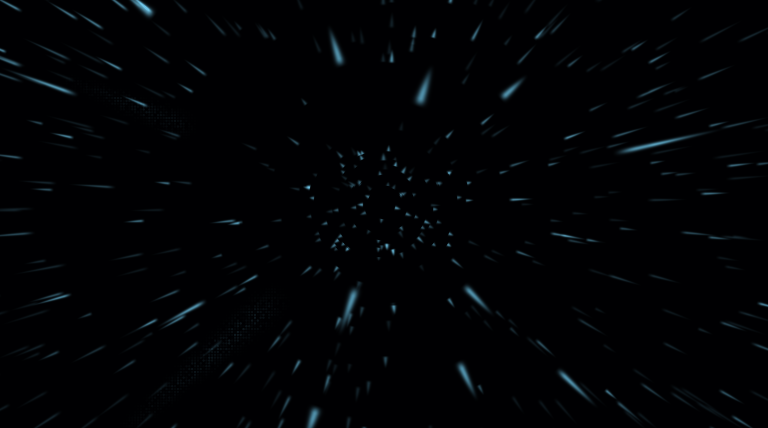
Write a Shadertoy shader that draws this background.

```glsl
// Flight through a star field: pale blue streaks fly out from a vanishing point.
// Each streak is a soft tapered radial dash; hashed loops scatter the field and
// the core, a short list sets the large streaks, and grain makes faint dust.

const vec2 VANISHING_POINT = vec2(0.501, 0.521);
const vec3 SPACE_COLOR = vec3(0.0, 0.0, 0.006);
const vec3 STREAK_COLOR = vec3(0.43, 0.77, 0.90);
const int FIELD_COUNT = 330;
const int CORE_COUNT = 75;
const int LARGE_COUNT = 12;

// Inner end (x, y), length and half width, in canvas heights.
const vec4 LARGE_STREAKS[LARGE_COUNT] = vec4[](
    vec4( 0.530,  0.119, 0.28, 0.006), vec4( 0.077,  0.227, 0.11, 0.012),
    vec4(-0.065, -0.187, 0.13, 0.010), vec4( 0.182, -0.185, 0.11, 0.008),
    vec4( 0.171, -0.362, 0.11, 0.009), vec4( 0.400, -0.381, 0.14, 0.007),
    vec4(-0.537,  0.439, 0.10, 0.010), vec4(-0.713,  0.255, 0.20, 0.005),
    vec4(-0.414, -0.222, 0.14, 0.005), vec4( 0.269,  0.245, 0.09, 0.009),
    vec4(-0.100,  0.320, 0.11, 0.010), vec4(-0.157, -0.467, 0.10, 0.011));

// Four random values from one seed, without sine.
vec4 hash4(float seed) {
    vec4 q = fract(seed * vec4(0.1031, 0.1030, 0.0973, 0.1099));
    q += dot(q, q.wzxy + 33.33);
    return fract((q.xxyz + q.yzzw) * q.zywx);
}

// Soft dash: rounded at its inner end, thinning away from the centre.
float streak(vec2 p, vec2 start, float len, float halfWidth) {
    vec2 dir = normalize(start);
    vec2 rel = p - start;
    float along = dot(rel, dir) / len;
    if (along < 0.0 || along > 1.0) return 0.0;
    float across = dot(rel, vec2(-dir.y, dir.x));
    float width = halfWidth * mix(1.0, 0.45, along);
    float ends = smoothstep(0.0, 0.22, along) * (1.0 - smoothstep(0.3, 1.0, along));
    return ends * exp(-across * across / (width * width));
}

// Streaks over the whole canvas, longer near the sides and wider near the vertical.
float starField(vec2 p, float aspect) {
    float light = 0.0;
    for (int i = 0; i < FIELD_COUNT; i++) {
        vec4 h = hash4(float(i) + 17.0);
        vec2 start = (h.xy - VANISHING_POINT) * vec2(aspect, 1.0);
        float radius = length(start);
        float sideways = abs(start.x) / max(radius, 0.001);
        float len = 0.014 + radius * mix(0.07, 0.13, sideways) * (0.3 + h.z);
        float halfWidth = mix(0.0055, 0.0034, sideways);
        float strength = 0.10 + 0.55 * h.w * h.w * h.w;
        light += strength * streak(p, start, len, halfWidth);
    }
    return light;
}

// Tiny dashes gathered around the vanishing point.
float starCore(vec2 p) {
    float light = 0.0;
    for (int i = 0; i < CORE_COUNT; i++) {
        vec4 h = hash4(float(i) + 611.0);
        float angle = 6.28319 * h.x;
        vec2 start = vec2(cos(angle), sin(angle)) * vec2(0.20, 0.12) * (0.05 + sqrt(h.y));
        light += (0.15 + 0.55 * h.z) * streak(p, start, 0.011 + 0.010 * h.w, 0.0042);
    }
    return light;
}

float largeStreaks(vec2 p) {
    float light = 0.0;
    for (int i = 0; i < LARGE_COUNT; i++) {
        vec4 s = LARGE_STREAKS[i];
        light += 0.72 * streak(p, s.xy, s.z, s.w);
    }
    return light;
}

// Two broad grainy trails.
float dustTrails(vec2 p) {
    vec2 cell = floor(p * 150.0);
    float grain = hash4(cell.x + 419.0 * cell.y + 90000.0).x;
    float dotShape = 1.0 - smoothstep(0.2, 0.6, length(fract(p * 150.0) - 0.5));
    float trail = streak(p, vec2(-0.22, -0.19), 0.60, 0.030)
                + 0.7 * streak(p, vec2(-0.43, 0.17), 0.40, 0.025);
    return 0.13 * trail * grain * dotShape;
}

void mainImage(out vec4 fragColor, in vec2 fragCoord) {
    float aspect = iResolution.x / iResolution.y;
    vec2 p = fragCoord / iResolution.y - VANISHING_POINT * vec2(aspect, 1.0);
    float light = starField(p, aspect) + starCore(p) + largeStreaks(p) + dustTrails(p);
    fragColor = vec4(SPACE_COLOR + STREAK_COLOR * min(light, 1.0), 1.0);
}
```
